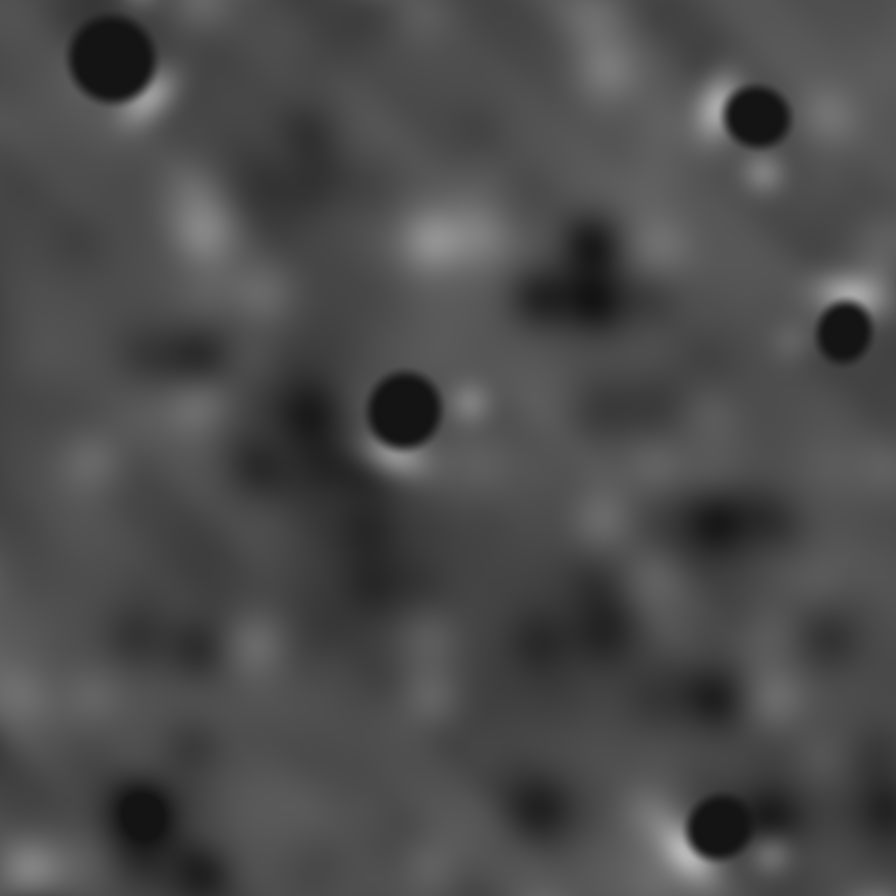
Reproduce this texture procedurally as a WebGL 2 fragment shader.

```glsl
#version 300 es
precision highp float;

uniform vec2 u_resolution;
out vec4 outColor;

const float BASE_TONE = 0.298;
const float PIT_TONE = 0.08;
const float GRAIN_CELLS = 15.7;     // soft grains across the canvas
const float GRAIN_WIDTH = 0.42;     // Gaussian width in grain cells
const float GRAIN_FAINT = 0.045;
const float GRAIN_STRONG = 0.17;
const float HAZE_AMOUNT = 0.09;
const float STREAK_AMOUNT = 0.10;
const float PIT_CELLS = 4.0;
const float PIT_CHANCE = 0.40;
const float PIT_MIN_RADIUS = 0.034;
const float PIT_MAX_RADIUS = 0.055;
const float PIT_SOFTNESS = 0.010;
const float GLINT_STRENGTH = 0.36;
const vec2 GLINT_SIZE = vec2(0.017, 0.027); // radial, tangential
const float TAU = 6.2831853;

float hash(vec2 p) {
    return fract(sin(dot(p, vec2(127.1, 311.7))) * 43758.5453);
}

vec2 hash2(vec2 p) {
    return vec2(hash(p), hash(p + 57.3));
}

float valueNoise(vec2 p) {
    vec2 cell = floor(p);
    vec2 f = fract(p);
    f = f * f * f * (f * (f * 6.0 - 15.0) + 10.0);
    float low = mix(hash(cell), hash(cell + vec2(1.0, 0.0)), f.x);
    float high = mix(hash(cell + vec2(0.0, 1.0)), hash(cell + 1.0), f.x);
    return mix(low, high, f.y);
}

// Sum of soft light and dark spots, mostly faint with a few strong ones
float grainField(vec2 p) {
    vec2 cell = floor(p);
    float sum = 0.0;
    for (int y = -2; y <= 2; y++) {
        for (int x = -2; x <= 2; x++) {
            vec2 id = cell + vec2(x, y);
            vec2 center = id + 0.5 + 0.25 * (hash2(id + 11.7) - 0.5);
            vec2 d = (p - center) / GRAIN_WIDTH;
            float t = 2.0 * hash(id + 3.1) - 1.0;
            float level = GRAIN_FAINT * t + GRAIN_STRONG * pow(abs(t), 7.0) * sign(t);
            sum += level * exp(-0.5 * dot(d, d));
        }
    }
    return sum;
}

// Returns pit coverage in x and the glow of the glints beside them in y
vec2 pitsAndGlints(vec2 p) {
    vec2 cell = floor(p * PIT_CELLS);
    float pit = 0.0;
    float glow = 0.0;
    for (int y = -1; y <= 1; y++) {
        for (int x = -1; x <= 1; x++) {
            vec2 id = cell + vec2(x, y);
            if (hash(id + 21.9) > PIT_CHANCE) continue;
            vec2 center = (id + 0.15 + 0.7 * hash2(id + 5.4)) / PIT_CELLS;
            float size = hash(id + 33.2);
            float radius = mix(PIT_MIN_RADIUS, PIT_MAX_RADIUS, size * size);
            float angle = TAU * hash(id + 8.6);
            vec2 axis = vec2(cos(angle), sin(angle));
            vec2 d = p - center;
            vec2 local = vec2(dot(d, axis), dot(d, vec2(-axis.y, axis.x)));

            // Slightly oval pit
            float dist = length(local * vec2(1.0, mix(1.15, 1.0, size))) - radius;
            pit = max(pit, 1.0 - smoothstep(-PIT_SOFTNESS, PIT_SOFTNESS, dist));

            // Crescent on one side, round spot further out on another
            vec2 crescent = (local - vec2(radius * 1.22, 0.0)) / GLINT_SIZE;
            glow += exp(-0.5 * dot(crescent, crescent));
            vec2 spot = (local - radius * vec2(-0.7, 1.6)) / GLINT_SIZE.x;
            glow += 0.7 * hash(id + 14.5) * exp(-0.5 * dot(spot, spot));
        }
    }
    return vec2(pit, glow * GLINT_STRENGTH);
}

void main() {
    vec2 uv = gl_FragCoord.xy / u_resolution.y;

    // Broad haze and faint streaks falling to the right
    float haze = valueNoise(uv * 5.0 + 2.3) - 0.5;
    vec2 diagonal = vec2(uv.x - uv.y, uv.x + uv.y) * 0.7071;
    float streak = valueNoise(diagonal * vec2(4.5, 15.0) + 40.6) - 0.5;
    float tone = BASE_TONE + HAZE_AMOUNT * haze + STREAK_AMOUNT * streak;

    // Grains gather in lively areas and fade in calm ones
    float activity = mix(0.5, 1.4, valueNoise(uv * 3.2 + 71.8));
    tone += activity * grainField(uv * GRAIN_CELLS);

    // Dark pits with bright edges
    vec2 pits = pitsAndGlints(uv);
    tone = clamp(tone + pits.y, PIT_TONE, 0.72);
    tone = mix(tone, PIT_TONE, pits.x);

    outColor = vec4(vec3(tone), 1.0);
}
```
